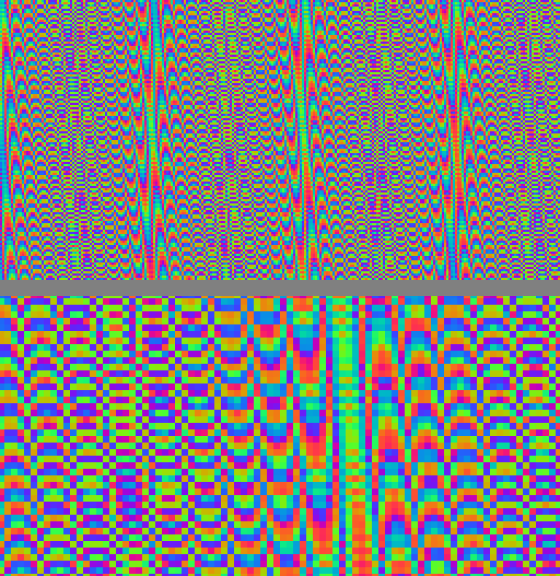
Top, the full canvas; bottom, a detail of the centre.
Reproduce this pattern procedurally as a Shadertoy shader.

```glsl
// Shimmering vertical bands of small rainbow cells. A quadratic phase, sheared
// by the row number, is sampled once per cell; its aliasing makes the arches,
// spikes and striped bands. Layered sines make each repeat differ slightly.

const float TAU = 6.2831853;
const float ROWS = 128.0;         // cells down the canvas
const float PERIOD = 69.2;        // cells across one repeat
const float CHIRP = 6.0;          // curvature of the phase, sets arch spacing
const float SHEAR = 1.0;          // growth of vertical frequency away from a band
const float SNAP = 0.85;          // pull of the hue toward opposite colours
const float BAND_SHIFT = 0.25;    // hue turn between the two kinds of band
const float DRIFT = 0.30;         // slow wander of the phase
const float ROW_JITTER = 0.10;    // fast change from row to row
const vec3 CHANNEL_TURN = vec3(0.0, 0.333, 0.667);

// Cosine rainbow: 0 red, 0.25 lime, 0.5 cyan, 0.75 violet
vec3 rainbow(float hue) {
    return 0.5 + 0.5 * cos(TAU * (hue - CHANNEL_TURN));
}

// Slow drift along the bands plus dashes between rows
float wear(vec2 cell) {
    float slow = sin(0.05 * cell.y + 0.06 * cell.x);
    float dashes = sin(2.9 * cell.y + 0.02 * cell.x);
    return DRIFT * slow + ROW_JITTER * dashes;
}

vec3 cellColor(vec2 cell) {
    float repeatIndex = floor(cell.x / PERIOD + 0.5);
    float d = cell.x - PERIOD * repeatIndex;
    float row = cell.y - 0.5 * ROWS;

    // Chirp across, with a frequency down that grows from the band outward
    float phase = (CHIRP * d * d + SHEAR * d * row) / PERIOD;
    phase = fract(phase + 0.5 * repeatIndex + 0.5 + wear(cell));

    // Favour two opposite hues, turned smoothly from one band to the next
    float hue = phase - SNAP * sin(2.0 * TAU * phase) / (2.0 * TAU);
    float turn = 0.5 - 0.5 * cos(TAU * d / PERIOD);
    return rainbow(hue + BAND_SHIFT * turn);
}

void mainImage(out vec4 fragColor, in vec2 fragCoord) {
    float cellsPerPixel = ROWS / iResolution.y;
    vec2 p = fragCoord * cellsPerPixel - 0.5;
    vec2 cell = floor(p);

    // Blend neighbouring cells over one pixel at their shared edges
    vec2 edge = clamp((fract(p) - 0.5) / cellsPerPixel + 0.5, 0.0, 1.0);
    vec3 lower = mix(cellColor(cell), cellColor(cell + vec2(1.0, 0.0)), edge.x);
    vec3 upper = mix(cellColor(cell + vec2(0.0, 1.0)), cellColor(cell + 1.0), edge.x);

    fragColor = vec4(mix(lower, upper, edge.y), 1.0);
}
```
